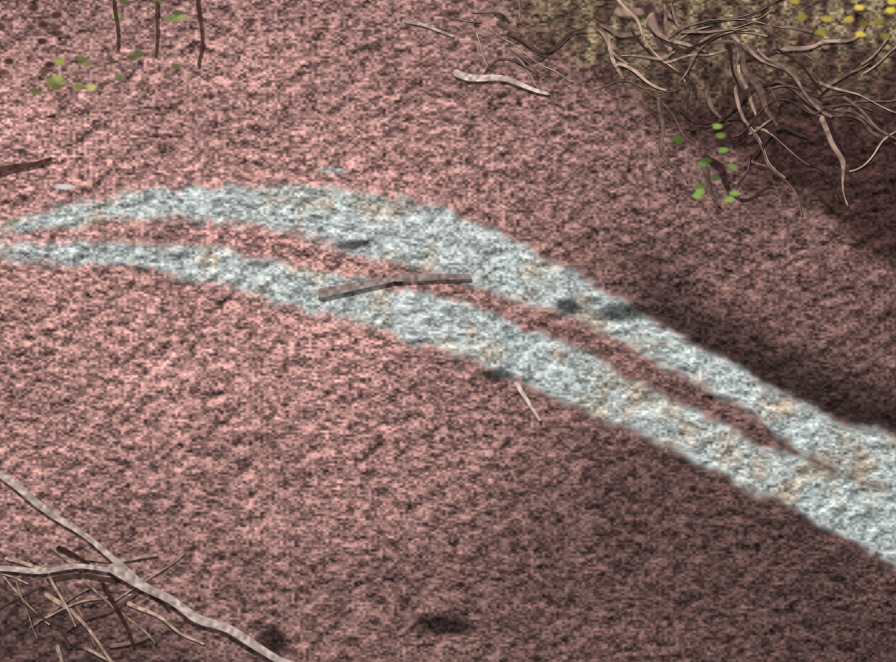
Write a WebGL 1 fragment shader that draws this texture.

```glsl
precision highp float;
// Red earth slope crossed by two pale mineral bands, with dry twigs and a dark thicket.
uniform vec2 u_resolution;

float pixel; // size of one pixel in scene units
vec3 col;

float hash(vec2 p) { return fract(sin(dot(p, vec2(12.9898, 78.233))) * 43758.5453); }

float noise(vec2 p) {
  vec2 i = floor(p), f = fract(p), e = vec2(1, 0);
  f = f * f * (3.0 - 2.0 * f);
  return mix(mix(hash(i), hash(i + e), f.x), mix(hash(i + e.yx), hash(i + e.xx), f.x), f.y);
}

float fbm(vec2 p) {
  float sum = 0.0, amp = 0.5;
  for (int i = 0; i < 4; i++) {
    sum += amp * noise(p);
    p = p * 2.03 + 7.1;
    amp *= 0.5;
  }
  return sum;
}

// Height curve through nine evenly spaced values
float polyline(float x, vec4 a, vec4 b, float c) {
  vec4 k = abs(x - vec4(0, 1, 2, 3)), m = abs(x - vec4(4, 5, 6, 7));
  return dot(a, max(1.0 - k, 0.0)) + dot(b, max(1.0 - m, 0.0)) + c * max(x - 7.0, 0.0);
}
float curve(float x, vec4 a, vec4 b, float c) {
  return 0.5 * (polyline(max(x - 0.2, 0.0), a, b, c) + polyline(min(x + 0.2, 8.0), a, b, c));
}

float stroke(vec2 p, vec2 a, vec2 b, float width) {
  vec2 d = b - a;
  float t = clamp(dot(p - a, d) / dot(d, d), 0.0, 1.0);
  float r = width * (1.0 - 0.4 * t);
  return 1.0 - smoothstep(r - pixel, r + pixel, length(p - a - d * t));
}

float blob(vec2 p, float x, float y, float w, float h) {
  return 1.0 - smoothstep(0.4, 1.3, length((p - vec2(x, y)) / vec2(w, h)));
}

// Stick with a lit body and a shadow below it
void stick(vec2 p, vec2 a, vec2 b, float width, vec3 tint) {
  col *= 1.0 - 0.5 * stroke(p - vec2(0.01, width), a, b, width);
  col = mix(col, tint * (0.75 + 0.5 * noise(p * 30.0)), stroke(p, a, b, width));
}

// Twigs scattered over a box, fanning around the horizontal
void twigs(vec2 p, vec2 corner, vec2 size, float seed) {
  for (int i = 0; i < 28; i++) {
    vec2 s = vec2(float(i), seed);
    vec2 a = corner + size * vec2(hash(s), hash(s + 1.7));
    float turn = mix(-0.6, 1.3, hash(s + 4.1));
    vec2 b = a + vec2(cos(turn), sin(turn)) * mix(0.25, 0.85, hash(s + 6.9));
    vec3 tint = mix(vec3(0.2, 0.13, 0.13), vec3(0.74, 0.62, 0.55), hash(s + 9.2));
    stick(p, a, b, mix(0.008, 0.022, hash(s + 2.9)), tint);
  }
}

// Leaves scattered around a center
void leaves(vec2 p, vec2 center, vec2 spread, vec3 tint) {
  for (int i = 0; i < 14; i++) {
    vec2 s = center + float(i);
    vec2 c = center + spread * (2.0 * vec2(hash(s), hash(s + 3.7)) - 1.0);
    col = mix(col, tint * (0.6 + 0.7 * hash(s + 5.3)), 0.85 * blob(p, c.x, c.y, 0.05, 0.03));
  }
}

void main() {
  // Scene is 7.68 wide, y runs downward from the top edge
  pixel = 7.68 / u_resolution.x;
  vec2 p = vec2(gl_FragCoord.x, u_resolution.y - gl_FragCoord.y) * pixel;
  vec2 wob = vec2(noise(p * 3.0), noise(p * 3.0 + 19.0)) - 0.5;
  vec2 q = p + wob * 0.09;
  float grain = 0.4 * noise(p * vec2(20, 30)) + 0.6 * noise(p * vec2(41, 53)) - 0.5;
  vec2 r = p * vec2(8, 14) + wob * 2.0;
  float relief = fbm(r) - fbm(r + vec2(0.25, 0.5));

  // Soil: lighter toward the upper left, darker at right and below
  float shade = 0.97 - 0.34 * smoothstep(2.6, 6.2, p.x) - 0.2 * smoothstep(2.8, 5.2, p.y);
  shade += 0.3 * fbm(p * vec2(0.9, 1.8)) - 0.06 * smoothstep(1.5, 0.0, p.y);
  col = vec3(0.6, 0.455, 0.435) * shade * (1.0 + 1.15 * grain + 0.8 * relief);

  // Pale bands: outer limits with a strip of soil between
  float top = curve(p.x, vec4(1.95, 1.64, 1.58, 1.6), vec4(1.85, 2.36, 2.98, 3.53), 3.84);
  float gapTop = curve(p.x, vec4(2.03, 1.9, 1.89, 2.14), vec4(2.46, 2.77, 3.29, 3.95), 4.4);
  float gapLow = curve(p.x, vec4(2.07, 2.07, 2.14, 2.39), vec4(2.57, 3.01, 3.54, 4.02), 4.3);
  float low = curve(p.x, vec4(2.22, 2.28, 2.46, 2.77), vec4(3.08, 3.53, 3.98, 4.48), 5.05);
  float edge = max(max(top - p.y, p.y - low), min(p.y - gapTop, gapLow - p.y));
  edge += 0.16 * (fbm(p * 6.0) - 0.47) + 0.08 * grain;
  float bank = smoothstep(5.1, 5.8, p.x) * smoothstep(-0.03, 0.04, top - p.y);
  col *= 1.0 - 0.5 * bank * (1.0 - smoothstep(0.1, 0.75, top - p.y));
  vec3 pale = mix(vec3(0.7, 0.74, 0.73), vec3(0.7, 0.65, 0.58), smoothstep(0.45, 0.8, fbm(p * 4.0)));
  float band = max(1.0 - smoothstep(-0.06, 0.05, edge), blob(p, 2.84, 1.46, 0.13, 0.03));
  col = mix(col, pale * (1.0 + 0.75 * grain + 0.8 * relief), band * 0.92);

  // Hollows and a light stone
  float hollow = blob(q, 5.3, 2.68, 0.25, 0.08) + blob(q, 4.87, 2.63, 0.13, 0.08)
    + blob(q, 4.27, 3.2, 0.13, 0.07) + blob(q, 3.8, 5.36, 0.32, 0.1)
    + blob(q, 3.0, 2.1, 0.17, 0.05) + blob(q, 2.35, 5.5, 0.16, 0.12);
  col *= 1.0 - 0.55 * min(hollow, 1.0);
  col = mix(col, vec3(0.83), blob(p, 0.55, 1.6, 0.09, 0.025));

  // Thicket: dark ground, dry grass, crossing twigs
  float rim = 0.61 * p.x - 2.65 + 0.5 * fbm(p * 3.0);
  float thicket = smoothstep(-0.1, 0.2, rim - p.y) * smoothstep(3.9, 5.0, p.x);
  col = mix(col, vec3(0.22, 0.15, 0.14) * (1.0 + grain + relief), thicket * 0.85);
  float grass = thicket * (1.0 - smoothstep(0.2, 1.2, p.y)) * noise(p * vec2(15, 6));
  col = mix(col, vec3(0.62, 0.55, 0.43) * (1.0 + 1.3 * grain), grass);
  vec2 bent = p + wob * 0.3;
  twigs(bent, vec2(3.8, 0), vec2(2.6, 0.6), 2.3);
  twigs(bent, vec2(5.1, 0.1), vec2(2.3, 0.9), 5.6);
  twigs(bent, vec2(6.1, 0.3), vec2(1.5, 1.2), 8.4);
  leaves(p, vec2(6.05, 1.42), vec2(0.26, 0.36), vec3(0.48, 0.61, 0.3));
  leaves(p, vec2(7.25, 0.12), vec2(0.5, 0.2), vec3(0.75, 0.66, 0.26));

  // Upper left plants
  vec3 dark = vec3(0.32, 0.22, 0.18), dry = vec3(0.72, 0.64, 0.61);
  leaves(p, vec2(0.55, 0.65), vec2(0.3, 0.17), vec3(0.64, 0.66, 0.36));
  leaves(p, vec2(1.28, 0.3), vec2(0.3, 0.4), vec3(0.5, 0.55, 0.32));
  leaves(p, vec2(0.2, 0.35), vec2(0.3), dark);
  for (float x = 0.98; x < 1.8; x += 0.37) stick(q, vec2(x, 0), vec2(x, 0.2 + 0.2 * x), 0.015, dark);
  stick(q, vec2(0, 1.48), vec2(0.4, 1.35), 0.025, dark);

  // Lone sticks on the slope
  stick(q, vec2(3.9, 0.6), vec2(4.68, 0.8), 0.03, dry * 1.15);
  stick(q, vec2(3.48, 0.17), vec2(3.85, 0.34), 0.018, dry);
  stick(p, vec2(2.76, 2.51), vec2(3.42, 2.38), 0.04, dry * 0.8);
  stick(p, vec2(3.4, 2.38), vec2(4.02, 2.37), 0.035, dry * 0.75);
  stick(q, vec2(4.45, 3.28), vec2(4.62, 3.6), 0.02, dry * 1.1);

  // Lower left brush pile
  float pile = smoothstep(0.0, 0.7, p.y - 4.5 - 0.4 * p.x);
  col *= 1.0 - 0.4 * pile * (1.0 - smoothstep(1.4, 2.3, p.x));
  twigs(q, vec2(-0.3, 4.6), vec2(1.4, 1.0), 13.1);
  stick(q, vec2(0, 4.08), vec2(1.2, 4.97), 0.035, dry);
  stick(q, vec2(0, 4.88), vec2(1.0, 4.87), 0.03, dry);
  stick(q, vec2(0.95, 4.86), vec2(2.6, 5.74), 0.045, dry);

  gl_FragColor = vec4(clamp(col, 0.0, 1.0), 1.0);
}
```
